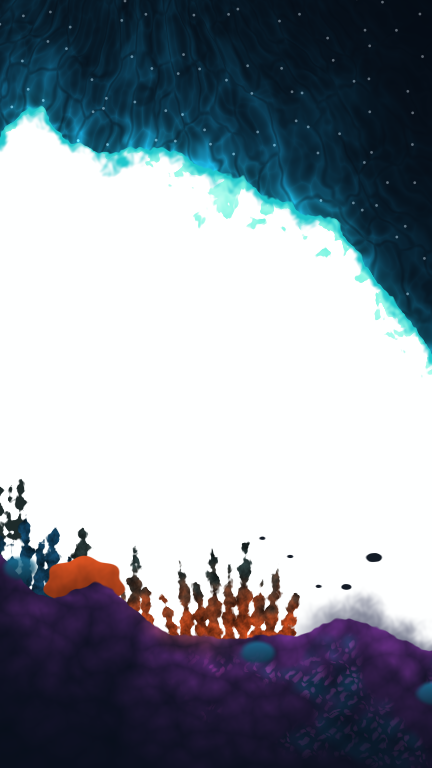
Write a WebGL 2 fragment shader that draws this background.

```glsl
#version 300 es
precision highp float;
// Underwater cave mouth: folded teal ceiling, white opening, coral reef floor.

#define NIGHT vec3(0.025, 0.055, 0.10)
#define TEAL vec3(0.05, 0.40, 0.53)
#define MINT vec3(0.42, 0.95, 0.87)
#define PURPLE vec3(0.36, 0.12, 0.40)
#define ORANGE vec3(0.85, 0.32, 0.13)
#define OLIVE vec3(0.17, 0.24, 0.24)
#define FAN_ORIGIN vec2(0.35, 2.15)
#define EDGE_ROUGHNESS 0.018
#define LEAF_ROUGHNESS 0.012

uniform vec2 u_resolution;
out vec4 fragColor;

vec2 hash2(vec2 p) {
    return fract(sin(vec2(dot(p, vec2(127.1, 311.7)), dot(p, vec2(269.5, 183.3)))) * 43758.5);
}

// Distances to the nearest and second nearest cell points.
vec2 cells(vec2 p) {
    vec2 id = floor(p), f = fract(p), best = vec2(8.0);
    for (int j = -1; j <= 1; j++)
    for (int i = -1; i <= 1; i++) {
        vec2 o = vec2(i, j);
        float d = length(o + hash2(id + o) - f);
        best = d < best.x ? vec2(d, best.x) : vec2(best.x, min(best.y, d));
    }
    return best;
}

// Layered, warped sines in about -1..1.
float waves(vec2 p) {
    float sum = 0.0, amp = 0.55;
    for (int i = 0; i < 4; i++) {
        sum += amp * sin(p.x + 1.4 * sin(p.y * 0.8)) * cos(p.y + sin(p.x * 0.7));
        p = mat2(1.5, 1.1, -1.1, 1.5) * p + 3.7;
        amp *= 0.62;
    }
    return sum;
}

float bump(float x, float centre, float width) {
    float t = (x - centre) / width;
    return exp(-t * t);
}

float ceilingEdge(float x) {
    return 1.44 - 0.45 * max(x - 0.38, 0.0) - 0.9 * max(x - 0.78, 0.0)
        + 0.09 * bump(x, 0.075, 0.07) - 0.02 * bump(x, 0.24, 0.06);
}

float groundEdge(float x) {
    return 0.30 + 0.20 * exp(-x / 0.12) + 0.10 * bump(x, 0.24, 0.09)
        + 0.05 * bump(x, 0.81, 0.09) - 0.025 * smoothstep(0.85, 1.0, x);
}

// Row of tapered, leafy fronds: signed distance.
float bush(vec2 p, vec2 base, float halfWidth, float height, int count) {
    float d = 1.0;
    for (int i = 0; i < count; i++) {
        float s = 2.0 * (float(i) + 0.5) / float(count) - 1.0;
        float h = height * (1.0 - 0.3 * abs(s) - 0.25 * float((i + 1) % 2));
        vec2 q = p - base - vec2(s * halfWidth, 0.0);
        float t = clamp(q.y / h, 0.0, 1.0);
        q.x -= 0.2 * s * halfWidth * t * t;
        float w = 0.024 * sqrt(1.0 - t) * (0.75 + 0.25 * sin(t * 24.0 + s * 9.0));
        d = min(d, max(abs(q.x) - w, max(q.y - h, -q.y)));
    }
    return d - LEAF_ROUGHNESS * waves(p * 55.0);
}

void main() {
    vec2 p = gl_FragCoord.xy / u_resolution * vec2(1.0, 16.0 / 9.0);
    float aa = 1.2 / u_resolution.x;
    float rough = waves(p * 32.0), broad = waves(p * 9.0);
    float over = p.y - ceilingEdge(p.x) + EDGE_ROUGHNESS * rough;
    float under = groundEdge(p.x) - p.y + 0.012 * waves(p * 24.0);
    vec3 col = vec3(0.995, 1.0, 1.0);

    // Mist and drifting rocks above the floor
    float mist = smoothstep(-0.07, 0.01, under + 0.025 * rough) * smoothstep(0.64, 0.8, p.x);
    col = mix(col, vec3(0.32, 0.34, 0.44), 0.75 * mist);
    for (int i = 0; i < 5; i++) {
        float k = float(i), r = 0.005 + 0.002 * (k - 1.5) * (k - 1.5);
        vec2 q = p - vec2(0.607 + 0.065 * k, 0.47 + 0.062 * cos(1.25 * k));
        float d = length(q * vec2(1.0, 1.8)) - r + 0.004 * rough;
        col = mix(col, NIGHT + 0.05, smoothstep(aa, -aa, d));
    }

    // Bright lace hanging beneath the ceiling
    float reach = 0.03 + 0.16 * bump(p.x, 0.5, 0.13) + 0.11 * smoothstep(0.58, 0.75, p.x);
    float lace = waves(p * 38.0 + broad) + 0.35 + 1.3 * over / reach;
    col = mix(col, mix(MINT, vec3(0.75, 1.0, 0.95), 0.5 + 0.5 * rough), smoothstep(-0.08, 0.1, lace));
    col = mix(col, vec3(0.12, 0.78, 0.80), smoothstep(-0.035, 0.0, over + 0.02 * rough));

    // Coral thickets
    float grain = 0.75 + 0.45 * waves(p * 75.0);
    float sparse = bush(p, vec2(0.01, 0.53), 0.045, 0.18, 4) + 0.012 * (0.4 + rough);
    col = mix(col, OLIVE * 0.7, smoothstep(aa, -aa, sparse));
    float blue = bush(p, vec2(0.06, 0.38), 0.10, 0.21, 7);
    col = mix(col, vec3(0.07, 0.27, 0.40) * grain, smoothstep(aa, -aa, blue));
    float thicket = min(bush(p, vec2(0.53, 0.28), 0.145, 0.25, 9), bush(p, vec2(0.31, 0.31), 0.035, 0.20, 3));
    thicket = min(thicket, bush(p, vec2(0.185, 0.42), 0.012, 0.16, 2));
    float ember = smoothstep(0.49, 0.31, p.y + 0.05 * rough);
    col = mix(col, mix(OLIVE, ORANGE * 0.9, ember) * grain, smoothstep(aa, -aa, thicket));

    // Rounded orange and blue corals
    vec2 q = (p - vec2(0.195, 0.425)) / vec2(0.09, 0.062);
    float dome = length(q) - 1.0 + 0.07 * sin(7.0 * atan(q.y, q.x));
    col = mix(col, ORANGE * (0.75 + 0.25 * q.y + 0.12 * rough), smoothstep(0.03, -0.03, dome));

    // Reef floor, fading into the dark
    vec2 reef = cells(p * vec2(15.0, 20.0) + 0.6 * broad);
    vec2 buds = cells(p * 48.0 + rough);
    float glow = exp(-6.5 * max(under, 0.0)) * (0.65 + 0.35 * smoothstep(0.2, 0.5, p.x));
    vec3 tint = mix(PURPLE, vec3(0.12, 0.34, 0.50), smoothstep(0.1, 0.7, broad) * smoothstep(0.45, 0.7, p.x));
    tint = mix(tint, vec3(0.62, 0.24, 0.22), 0.7 * bump(p.x, 0.43, 0.1) * smoothstep(0.06, 0.0, under));
    vec3 ground = NIGHT + tint * glow * (1.15 - 0.8 * reef.x + 0.25 * rough);
    float budZone = smoothstep(0.3, 0.6, p.x) * smoothstep(0.02, 0.08, under) * smoothstep(0.1, 0.5, broad);
    ground += vec3(0.45, 0.10, 0.30) * budZone * glow * smoothstep(0.4, 0.15, buds.x);
    col = mix(col, ground, smoothstep(-aa, aa, under));
    for (int i = 0; i < 3; i++) {
        float k = float(i);
        vec2 c = vec2(0.045 + 0.62 * k - 0.07 * k * k, 0.462 - 0.29 * k + 0.05 * k * k + 0.045 * k);
        float d = length((p - c) * vec2(1.0, 1.5)) - 0.037 + 0.004 * rough;
        col = mix(col, vec3(0.10, 0.42, 0.56) * (0.8 + 12.0 * (p.y - c.y)), 0.8 * smoothstep(0.01, -0.01, d));
    }

    // Ceiling folds fanning out from above
    vec2 ray = p - FAN_ORIGIN;
    vec2 fan = vec2(atan(ray.x, -ray.y) * 13.0, length(ray) * 8.0) + 0.55 * vec2(broad, waves(p * 13.0));
    vec2 fold = cells(fan), fine = cells(fan * 2.3 + 4.0);
    float relief = 0.35 + 0.9 * fold.x * fold.x + 0.65 * fine.x * fine.x + 0.12 * rough;
    relief *= 0.6 + 0.4 * smoothstep(0.0, 0.2, fold.y - fold.x);
    float light = exp(-4.2 * max(over, 0.0)) * (1.0 - 0.35 * smoothstep(0.4, 1.0, p.x));
    vec3 rock = NIGHT * 0.8 + TEAL * light * relief;
    rock += vec3(0.04, 0.28, 0.28) * exp(-28.0 * max(over, 0.0)) * relief;
    rock += 0.35 * smoothstep(0.06, 0.02, cells(p * 13.0).x);
    col = mix(col, rock, smoothstep(-aa, aa, over));

    fragColor = vec4(clamp(col, 0.0, 1.0), 1.0);
}
```
